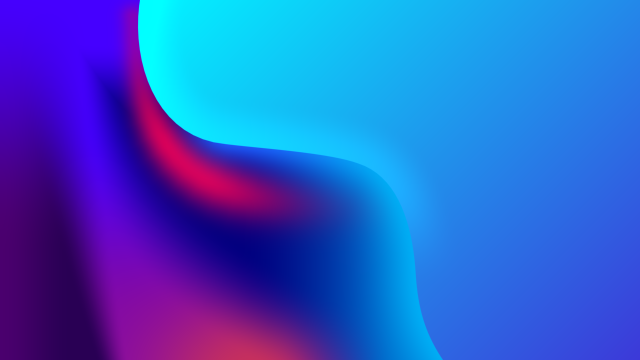
This background is drawn by a WebGL 2 fragment shader. Its source:

```glsl
#version 300 es
precision highp float;

#define CURVE_STEPS 18
#define GLOW_WIDTH 0.13
#define RIDGE_WIDTH 0.062
#define CYAN vec3(0.01, 0.94, 1.0)
#define INDIGO vec3(0.235, 0.225, 0.85)
#define NAVY vec3(0.0, 0.0, 0.50)
#define VIOLET vec3(0.27, 0.0, 1.0)
#define PLUM vec3(0.50, 0.03, 0.66)
#define CORAL vec3(0.78, 0.19, 0.36)
#define CRIMSON vec3(0.85, 0.0, 0.35)

uniform vec2 u_resolution;
out vec4 fragColor;

vec2 bezier(vec2 a, vec2 b, vec2 c, vec2 d, float t) {
  float s = 1.0 - t;
  return s * s * s * a + 3.0 * s * s * t * b + 3.0 * s * t * t * c + t * t * t * d;
}

// Signed distance to a cubic (positive on its left) and the parameter there
vec2 curveDistance(vec2 p, vec2 a, vec2 b, vec2 c, vec2 d) {
  vec2 nearest = vec2(1e3, 0.0);
  vec2 from = a;
  for (int i = 1; i <= CURVE_STEPS; i++) {
    vec2 to = bezier(a, b, c, d, float(i) / float(CURVE_STEPS));
    vec2 along = to - from, rel = p - from;
    float h = clamp(dot(rel, along) / dot(along, along), 0.0, 1.0);
    float dist = length(rel - along * h);
    if (dist < abs(nearest.x)) {
      float side = along.x * rel.y - along.y * rel.x;
      nearest = vec2(side < 0.0 ? -dist : dist, (float(i - 1) + h) / float(CURVE_STEPS));
    }
    from = to;
  }
  return nearest;
}

// Boundary between the folded sheet and the open sky
float foldEdge(vec2 p) {
  vec2 k[13] = vec2[13](
    vec2(0.391, 1.014), vec2(0.359, 0.838), vec2(0.428, 0.618), vec2(0.625, 0.600),
    vec2(0.718, 0.588), vec2(0.914, 0.576), vec2(0.995, 0.546), vec2(1.111, 0.509),
    vec2(1.148, 0.363), vec2(1.155, 0.236), vec2(1.162, 0.132), vec2(1.185, 0.062),
    vec2(1.243, -0.018));
  float best = 1e3;
  for (int i = 0; i < 12; i += 3) {
    float d = curveDistance(p, k[i], k[i + 1], k[i + 2], k[i + 3]).x;
    if (abs(d) < abs(best)) best = d;
  }
  return best;
}

vec3 sky(vec2 p, float edge) {
  float diagonal = clamp((p.x + 1.0 - p.y - 0.47) / 2.3, 0.0, 1.0);
  vec3 color = mix(CYAN, INDIGO, diagonal);
  float glow = 1.0 - smoothstep(0.0, GLOW_WIDTH, edge);
  glow *= smoothstep(0.2, 0.5, p.y);
  return color + glow * vec3(-0.01, 0.11, 0.08);
}

vec3 fold(vec2 p, float depth) {
  // Navy hollow brightening towards the right
  float right = smoothstep(0.66, 1.18, p.x);
  vec3 color = mix(NAVY, vec3(0.0, 0.42, 0.80), right);

  // Violet sheet, warming towards the bottom
  float sheetSide = curveDistance(p, vec2(0.273, 0.907), vec2(0.289, 0.537),
                                  vec2(0.417, 0.213), vec2(1.019, 0.005)).x;
  float softness = mix(0.13, 0.065, smoothstep(0.2, 0.8, p.y));
  float sheet = 1.0 - smoothstep(-softness, softness, sheetSide);
  sheet = max(sheet, smoothstep(0.66, 0.88, p.y));
  sheet *= 1.0 - smoothstep(0.78, 1.12, p.x);
  vec3 sheetColor = mix(PLUM, VIOLET, smoothstep(0.12, 0.65, p.y));
  vec2 ember = (p - vec2(0.70, -0.03)) / vec2(0.27, 0.19);
  sheetColor = mix(sheetColor, CORAL, exp(-dot(ember, ember)));
  color = mix(color, sheetColor, sheet);

  // Shadow at the far left
  float shadowEdge = 0.127 + 0.185 * pow(1.0 - p.y, 1.3);
  float shadowBlur = mix(0.045, 0.13, p.y);
  float shadow = 1.0 - smoothstep(-shadowBlur, shadowBlur, p.x - shadowEdge);
  shadow *= 1.0 - smoothstep(0.3, 1.05, p.y);
  vec3 shadowColor = mix(vec3(0.29, 0.0, 0.43), vec3(0.16, 0.0, 0.33), smoothstep(0.0, 0.2, p.x));
  color = mix(color, shadowColor, shadow);

  // Crimson ridge beneath the edge
  vec2 ridge = curveDistance(p, vec2(0.370, 0.954), vec2(0.382, 0.537),
                             vec2(0.556, 0.421), vec2(1.042, 0.431));
  float across = ridge.x / (RIDGE_WIDTH * mix(0.55, 1.15, smoothstep(0.0, 0.6, ridge.y)));
  float strength = mix(0.4, 1.0, smoothstep(0.0, 0.4, ridge.y));
  strength *= 1.0 - 0.9 * smoothstep(0.55, 1.0, ridge.y);
  color = mix(color, CRIMSON, strength * exp(-across * across));

  // Bright blue rim, wider to the right
  vec3 rimColor = mix(vec3(0.12, 0.36, 1.0), vec3(0.0, 0.70, 0.97), smoothstep(0.65, 1.1, p.x));
  float rimWidth = mix(0.045, 0.10, smoothstep(0.6, 1.1, p.x));
  float rim = exp(-pow(depth / rimWidth, 1.4)) * smoothstep(0.44, 0.64, p.x);
  return mix(color, rimColor, 0.92 * rim);
}

void main() {
  vec2 p = gl_FragCoord.xy / u_resolution.y;
  float edge = foldEdge(p);
  float pixel = 0.75 / u_resolution.y;
  vec3 color = mix(fold(p, max(-edge, 0.0)), sky(p, max(edge, 0.0)), smoothstep(-pixel, pixel, edge));
  fragColor = vec4(clamp(color, 0.0, 1.0), 1.0);
}
```
